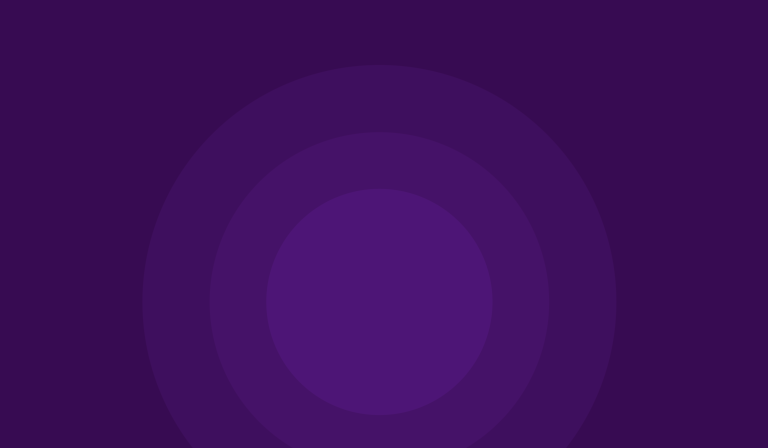
A WebGL 2 fragment shader for this background:

```glsl
#version 300 es
precision highp float;
// Three concentric translucent violet discs on a deep purple ground.

uniform vec2 u_resolution;
out vec4 fragColor;

// Antialiased coverage of a disc, with a one-pixel soft edge
float disc(float dist, float radius, float pixel) {
    return 1.0 - smoothstep(-0.75 * pixel, 0.75 * pixel, dist - radius);
}

void main() {
    // Units of canvas height, measured from the shared centre
    float pixel = 1.0 / u_resolution.y;
    vec2 center = vec2(0.494 * u_resolution.x * pixel, 0.326);
    float dist = length(gl_FragCoord.xy * pixel - center);

    // Ground, then discs from the largest to the smallest
    vec3 color = vec3(0.216, 0.043, 0.322);
    color = mix(color, vec3(0.245, 0.058, 0.367), disc(dist, 0.529, pixel));
    color = mix(color, vec3(0.270, 0.070, 0.408), disc(dist, 0.379, pixel));
    color = mix(color, vec3(0.303, 0.084, 0.461), disc(dist, 0.2525, pixel));

    fragColor = vec4(color, 1.0);
}
```
